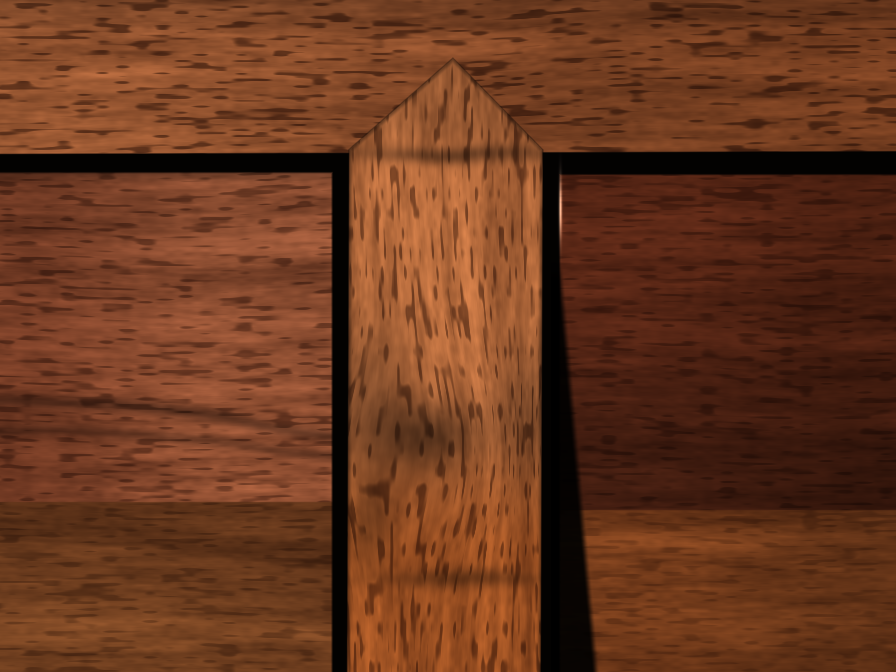
Write a Shadertoy shader that draws this texture.

```glsl
// Walnut joinery: a top rail, two recessed panels and a pointed center stile,
// parted by black gaps. Stretched value noise gives grain and pores; distance
// functions cut the boards, and soft gradients add the light and shadows.

float hash(vec2 p) {
    vec3 q = fract(vec3(p.xyx) * 0.1031);
    q += dot(q, q.yzx + 33.33);
    return fract((q.x + q.y) * q.z);
}

float noise(vec2 p) {
    vec2 i = floor(p), f = fract(p);
    f = f * f * (3.0 - 2.0 * f);
    return mix(mix(hash(i), hash(i + vec2(1, 0)), f.x),
               mix(hash(i + vec2(0, 1)), hash(i + vec2(1, 1)), f.x), f.y);
}

float fbm(vec2 p) {
    float sum = 0.0, amp = 0.5;
    for (int i = 0; i < 4; i++) {
        sum += amp * noise(p);
        p = p * 2.03 + 17.1;
        amp *= 0.5;
    }
    return sum / 0.9375;
}

// Coverage of the side where the distance is negative
float cover(float d, float soft) {
    return 1.0 - smoothstep(-soft, soft, d);
}

// Soft elliptical spot
float spot(vec2 p, vec2 center, vec2 radius) {
    vec2 q = (p - center) / radius;
    return exp(-dot(q, q));
}

// Board with grain along x: broad bands, fine fibers and short dark pores
vec3 wood(vec2 p, vec3 base, float seed, float poreAmount) {
    p += seed * vec2(3.7, 5.3);
    p.y += 0.018 * (noise(p * vec2(3.0, 5.0)) - 0.5);
    float bands = fbm(p * vec2(1.8, 26.0)) - 0.5;
    float fibers = fbm(p * vec2(13.0, 120.0)) - 0.5;
    float flecks = noise(p * vec2(75.0, 190.0)) - 0.5;
    float pores = smoothstep(0.60, 0.88, noise(p * vec2(34.0, 215.0) + 9.0));
    float tone = 1.0 + 0.62 * bands + 0.42 * fibers + 0.14 * flecks;
    tone *= 1.0 - poreAmount * pores;
    return base * mix(vec3(tone), vec3(1.0, tone, tone * tone), 0.12);
}

vec3 railColor(vec2 p) {
    vec3 base = mix(vec3(0.55, 0.31, 0.175), vec3(0.43, 0.225, 0.115),
                    smoothstep(0.2, 1.3, p.x));
    base *= 1.0 - 0.18 * smoothstep(0.93, 1.02, p.y);
    return wood(p, base, 1.0, 0.45);
}

vec3 leftPanelColor(vec2 p, float soft) {
    vec3 upper = mix(vec3(0.46, 0.235, 0.145), vec3(0.57, 0.315, 0.20),
                     smoothstep(0.0, 0.35, p.x));
    upper *= mix(1.04, 0.94, smoothstep(0.3, 0.7, p.y));
    upper = wood(p, upper, 2.0, 0.36);
    // Arched dark growth lines
    float arch = p.y - 0.402 + 0.22 * p.x * p.x + 0.008 * (noise(p * 12.0) - 0.5);
    float lines = exp(-pow(arch / 0.009, 2.0))
                + 0.7 * exp(-pow((arch + 0.045 - 0.03 * p.x) / 0.008, 2.0));
    upper *= 1.0 - 0.34 * lines;
    vec3 lower = mix(vec3(0.36, 0.195, 0.095), vec3(0.46, 0.26, 0.13),
                     smoothstep(0.24, 0.02, p.y));
    lower = wood(p, lower, 3.0, 0.25);
    vec3 color = mix(upper, lower, cover(p.y - 0.253, soft));
    return color * (1.0 - 0.3 * smoothstep(0.725, 0.743, p.y));
}

vec3 rightPanelColor(vec2 p, float soft) {
    vec3 upper = mix(vec3(0.31, 0.135, 0.075), vec3(0.25, 0.105, 0.055),
                     smoothstep(0.9, 1.3, p.x));
    upper *= mix(0.84, 1.14, smoothstep(0.25, 0.6, p.y));
    upper = wood(p, upper, 4.0, 0.30);
    vec3 lower = mix(vec3(0.46, 0.235, 0.105), vec3(0.37, 0.19, 0.085),
                     smoothstep(0.9, 1.33, p.x));
    lower = wood(p, lower, 5.0, 0.2);
    return mix(upper, lower, cover(p.y - 0.241, soft));
}

vec3 stileColor(vec2 p) {
    float bend = 0.035 * exp(-pow((p.y - 0.32) / 0.16, 2.0)) * sin(p.x * 16.0);
    vec3 base = mix(vec3(0.66, 0.385, 0.215), vec3(0.61, 0.315, 0.135),
                    smoothstep(0.4, 0.15, p.y));
    base *= 1.0 - 0.14 * smoothstep(0.76, 0.82, p.y);
    vec3 color = wood(vec2(p.y, p.x + bend), base, 6.0, 0.42);
    // Cross bands and darker figure
    float wave = 0.012 * (noise(p * 18.0) - 0.5);
    float shade = 0.42 * spot(p, vec2(0.68, 0.771 + wave), vec2(0.16, 0.013))
                + 0.48 * spot(p, vec2(0.64, 0.35), vec2(0.075, 0.05))
                + 0.28 * spot(p, vec2(0.55, 0.40), vec2(0.06, 0.11))
                + 0.28 * spot(p, vec2(0.79, 0.38), vec2(0.05, 0.10))
                + 0.38 * spot(p, vec2(0.69, 0.138 + wave), vec2(0.11, 0.012))
                + 0.30 * spot(p, vec2(0.55, 0.22), vec2(0.03, 0.07));
    return color * (1.0 - min(shade, 0.7));
}

void mainImage(out vec4 fragColor, in vec2 fragCoord) {
    vec2 p = fragCoord / iResolution.y;
    float soft = max(1.0 / iResolution.y, 0.0015);
    vec3 color = vec3(0.012, 0.007, 0.005);

    // Rail and panels leave the black gaps between them
    color = mix(color, railColor(p), cover(0.771 + 0.003 * p.x - p.y, soft));
    float left = max(p.x - 0.494, p.y - 0.743);
    color = mix(color, leftPanelColor(p, soft), cover(left, soft * 1.5));
    float right = max(0.833 - p.x, p.y - 0.740);
    color = mix(color, rightPanelColor(p, soft), cover(right, soft * 1.5));

    // Slanted shadow and lit corner on the right panel
    float shadow = cover(p.x - 0.833 - 0.09 * (0.6 - p.y), 0.006) * cover(p.y - 0.6, 0.02);
    color *= 1.0 - 0.93 * shadow * step(0.82, p.x);
    color += vec3(0.75, 0.62, 0.52) * spot(p, vec2(0.834, 0.69), vec2(0.0022, 0.04));

    // Pointed stile with a thin dark seam
    float slope = p.x < 0.674 ? 0.88 : 1.02;
    float roof = (p.y - 0.913 + slope * abs(p.x - 0.674)) * 0.72;
    float stile = max(abs(p.x - 0.6605 - 0.004 * p.y) - 0.144, roof);
    color *= 1.0 - 0.5 * cover(abs(stile) - 0.001, soft);
    color = mix(color, stileColor(p) * (1.0 - 0.35 * smoothstep(-0.007, 0.0, stile)), cover(stile, soft));

    fragColor = vec4(clamp(color, 0.0, 1.0), 1.0);
}
```
